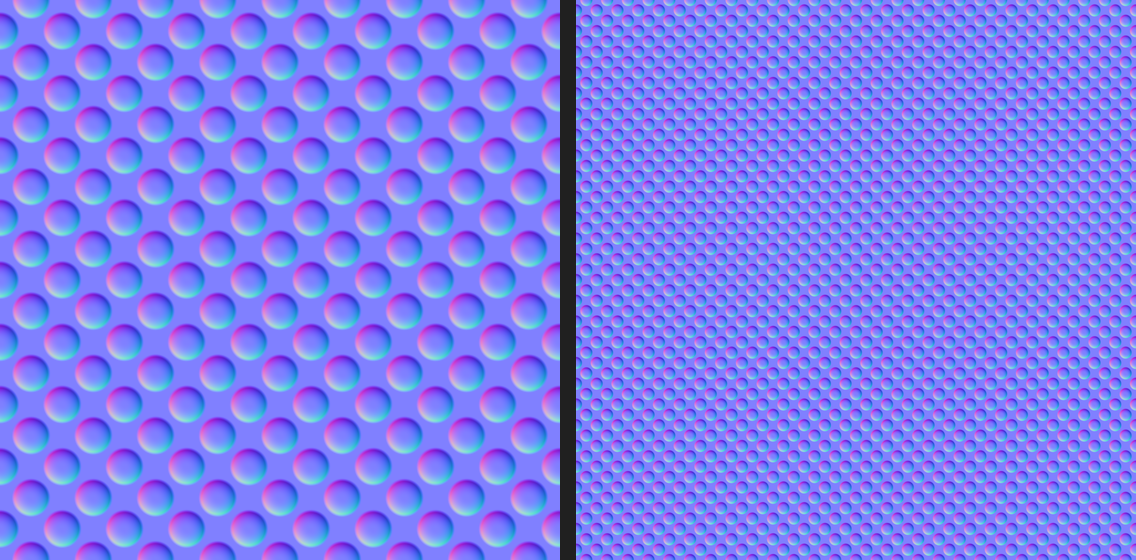
Left, the tile; right, the same tile 3 across and 3 down.
Write a WebGL 2 fragment shader that draws this texture map.

```glsl
#version 300 es
precision highp float;
// Tangent-space normal map of round dents in a staggered, seamless grid.

#define REPEATS 9.0        // cells across and down, two dents in each
#define DENT_RADIUS 0.285  // in cells
#define RIM_SOFTNESS 0.032 // half width of the rim blend, in cells
#define RIM_TILT 1.0       // sideways normal length at the rim, before blending
#define BOWL_POWER 2.2     // higher values flatten the floor of the dent

uniform vec2 u_resolution;
out vec4 fragColor;

// Offset from the nearest dent centre; centres lie at (0.5, 0) and (0, 0.5).
vec2 nearestDentOffset(vec2 cell) {
    vec2 onRow = fract(cell + vec2(0.0, 0.5)) - 0.5;
    vec2 onColumn = fract(cell + vec2(0.5, 0.0)) - 0.5;
    return dot(onRow, onRow) < dot(onColumn, onColumn) ? onRow : onColumn;
}

// Unit normal that leans inward along the wall of the dent.
vec3 dentNormal(vec2 offset) {
    float dist = length(offset);
    float bowl = RIM_TILT * pow(dist / DENT_RADIUS, BOWL_POWER);
    float inside = 1.0 - smoothstep(DENT_RADIUS - RIM_SOFTNESS,
                                    DENT_RADIUS + RIM_SOFTNESS, dist);
    float tilt = min(bowl * inside, 0.98);
    vec2 inward = -offset / max(dist, 0.0001);
    return vec3(inward * tilt, sqrt(1.0 - tilt * tilt));
}

void main() {
    vec2 uv = gl_FragCoord.xy / u_resolution;
    vec3 normal = dentNormal(nearestDentOffset(uv * REPEATS));

    // Pack the normal from -1..1 into colour range.
    fragColor = vec4(normal * 0.5 + 0.5, 1.0);
}
```
